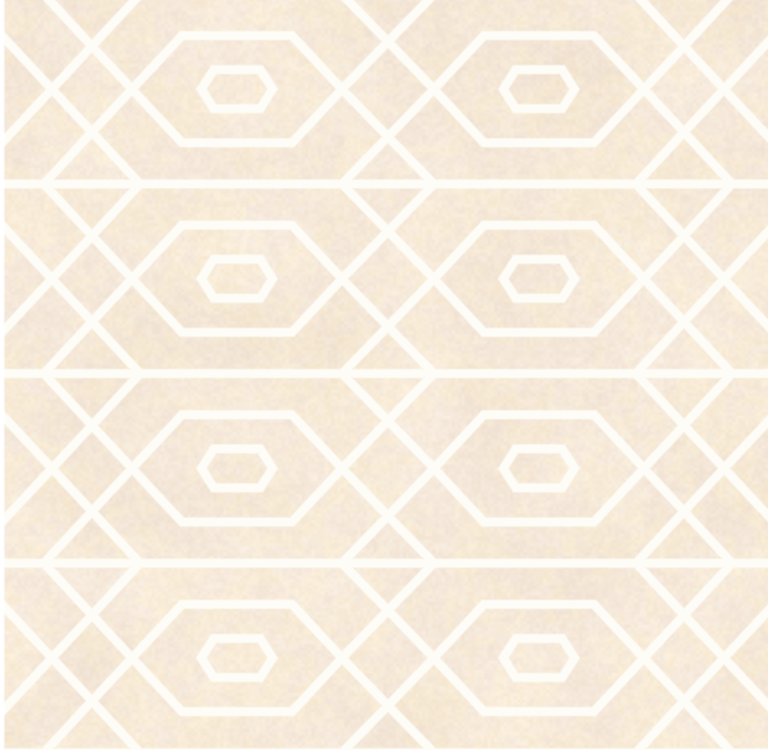
This pattern is drawn by a Shadertoy shader. Its source:

```glsl
// Cream stone tile with a white lattice: rows of nested hexagons between crossed
// diagonals and horizontal rules. The plane is folded into one mirrored cell,
// where line distances are found; layered value noise mottles the stone.

// Lengths are fractions of the canvas height.
const float ROW = 0.2528;             // height of one row
const float RULE_Y = 0.7547;          // height of one horizontal rule
const float MIRROR_X = 0.5173;        // axis of the central crossing column
const float COLUMN = 0.3947;          // distance to the side crossing columns
const float HEX_X = 0.2013;           // hexagon centre, from the central axis
const vec2 HEX_SIZE = vec2(0.140, 0.0715);
const float HEX_FLAT = 0.0733;        // half length of the flat edge
const vec2 CORE_SIZE = vec2(0.0475, 0.0260);
const float CORE_FLAT = 0.0310;
const vec3 MID_CROSS = vec3(0.0613, 0.0635, 0.0613);  // gap, crossing height, foot
const vec3 SIDE_CROSS = vec3(0.0534, 0.0573, 0.0640);
const float HALF_LINE = 0.0060;
const float SOFTNESS = 0.0020;
const float MARGIN = 0.0058;          // white strip on the left

const vec3 LINE_COLOR = vec3(0.992, 0.990, 0.968);
const vec3 ROSE_STONE = vec3(0.958, 0.908, 0.852);
const vec3 GOLD_STONE = vec3(0.968, 0.918, 0.834);
const float CLOUD_DEPTH = 0.050;
const float GRAIN_DEPTH = 0.045;

float hash(vec2 p) {
    vec3 q = fract(p.xyx * 0.1031);
    q += dot(q, q.yzx + 33.33);
    return fract((q.x + q.y) * q.z);
}

float noise(vec2 p) {
    vec2 i = floor(p), f = fract(p);
    f = f * f * (3.0 - 2.0 * f);
    return mix(mix(hash(i), hash(i + vec2(1, 0)), f.x),
               mix(hash(i + vec2(0, 1)), hash(i + vec2(1, 1)), f.x), f.y);
}

float fbm(vec2 p) {
    float sum = 0.0, amp = 0.5;
    for (int i = 0; i < 4; i++) {
        sum += amp * noise(p);
        p = mat2(1.6, 1.2, -1.2, 1.6) * p + 7.3;
        amp *= 0.5;
    }
    return sum;
}

float segment(vec2 p, vec2 a, vec2 b) {
    vec2 ab = b - a;
    return length(p - a - ab * clamp(dot(p - a, ab) / dot(ab, ab), 0.0, 1.0));
}

// Distance to a hexagon outline with mitred corners.
float hexOutline(vec2 p, vec2 size, float flatHalf) {
    p = abs(p);
    vec2 normal = normalize(vec2(size.y, size.x - flatHalf));
    return abs(max(dot(p - vec2(size.x, 0.0), normal), p.y - size.y));
}

// Diagonals that cross on a column axis, from hexagon tip to rule.
float crossing(vec2 p, vec3 shape) {
    vec2 knot = vec2(0.0, shape.y);
    return min(segment(p, vec2(shape.x, 0.0), knot),
               segment(p, knot, vec2(shape.z, 0.5 * ROW)));
}

float lattice(vec2 p) {
    // Fold the columns left to right and each row about its middle.
    vec2 cell = vec2(COLUMN - abs(abs(p.x - MIRROR_X) - COLUMN),
                     abs(fract((p.y - RULE_Y) / ROW) - 0.5) * ROW);
    vec2 hex = cell - vec2(HEX_X, 0.0);
    float d = 0.5 * ROW - cell.y;
    d = min(d, hexOutline(hex, HEX_SIZE, HEX_FLAT));
    d = min(d, hexOutline(hex, CORE_SIZE, CORE_FLAT));
    d = min(d, crossing(cell, MID_CROSS));
    return min(d, crossing(vec2(COLUMN - cell.x, cell.y), SIDE_CROSS));
}

vec3 stone(vec2 p) {
    float cloud = fbm(p * 9.0) - 0.47;
    float grain = 0.6 * noise(p * 230.0) + 0.4 * noise(p * 110.0 + 19.0) - 0.5;
    float tint = noise(p * 75.0 + 41.0) + 1.2 * (fbm(p * 14.0 + 5.0) - 0.47);
    vec3 color = mix(ROSE_STONE, GOLD_STONE, smoothstep(0.2, 0.85, tint));
    // Darker patches lose a little more blue than red.
    return color + (CLOUD_DEPTH * cloud + GRAIN_DEPTH * grain) * vec3(0.7, 1.0, 1.25);
}

void mainImage(out vec4 fragColor, in vec2 fragCoord) {
    vec2 p = fragCoord / iResolution.y;
    float soft = max(SOFTNESS, 0.75 / iResolution.y);
    float line = 1.0 - smoothstep(HALF_LINE - soft, HALF_LINE + soft, lattice(p));
    vec3 color = mix(stone(p), LINE_COLOR, line);
    color = mix(vec3(1.0), color, smoothstep(MARGIN - soft, MARGIN + soft, p.x));
    fragColor = vec4(color, 1.0);
}
```
